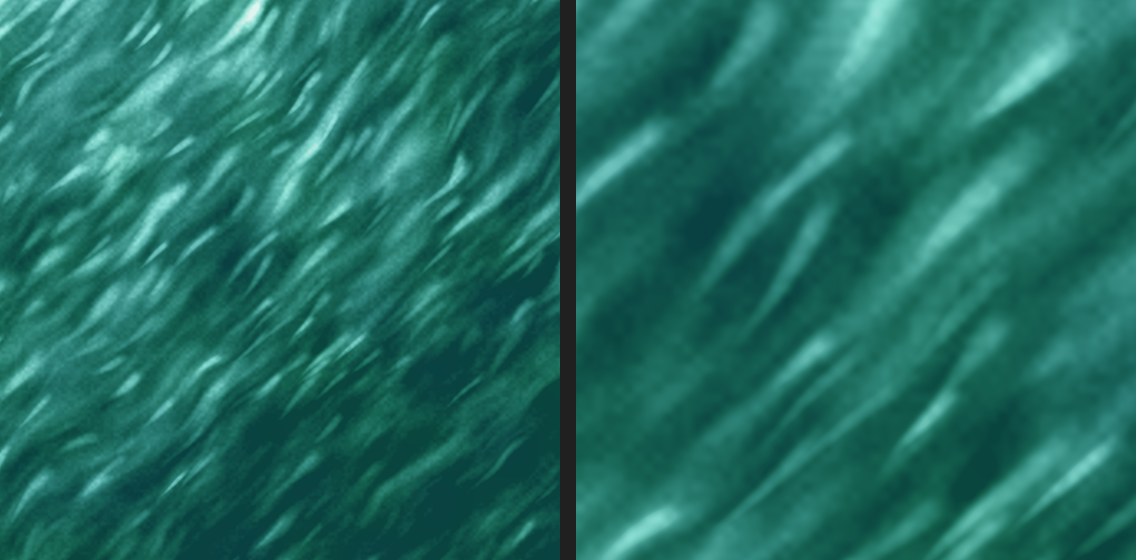
Left: the whole. Right: its middle third, enlarged.
A WebGL 2 fragment shader for this texture:

```glsl
#version 300 es
precision highp float;

uniform vec2 u_resolution;
out vec4 fragColor;

const float STREAK_ANGLE = 0.83;
const float BASE_LIGHT = 0.19;
const vec2 LIGHT_SLOPE = vec2(-0.22, 0.36);
const float WARP = 0.045;
const float HAZE_CONTRAST = 0.85;
const float GRAIN = 0.11;
const float GRAIN_SCALE = 170.0;
const float GLINT_KNEE = 0.80;
const float RAMP_STEPS = 4.0;
const vec3 HIGHLIGHT_TINT = vec3(0.05, 0.0, 0.01);
const vec3 GREEN_TINT = vec3(0.0, 0.012, -0.012);

// Dark water to pale glint
const vec3 RAMP[6] = vec3[6](
    vec3(0.035, 0.265, 0.25),
    vec3(0.08, 0.38, 0.32),
    vec3(0.17, 0.51, 0.46),
    vec3(0.31, 0.66, 0.62),
    vec3(0.54, 0.87, 0.83),
    vec3(0.82, 0.95, 0.93));

float hash(vec2 p) {
    return fract(sin(dot(p, vec2(127.1, 311.7))) * 43758.5453);
}

float noise(vec2 p) {
    vec2 cell = floor(p);
    vec2 f = fract(p);
    f = f * f * (3.0 - 2.0 * f);
    float low = mix(hash(cell), hash(cell + vec2(1.0, 0.0)), f.x);
    float high = mix(hash(cell + vec2(0.0, 1.0)), hash(cell + 1.0), f.x);
    return mix(low, high, f.y);
}

// Dash with a full head and a thinner tail
float dash(vec2 d, vec2 size) {
    float s = d.x / size.x;
    float width = size.y * mix(0.4, 1.0, smoothstep(-1.0, 0.5, s));
    float body = smoothstep(-1.0, 0.1, s) * (1.0 - smoothstep(0.45, 1.0, s));
    float across = d.y / width;
    float square = across * across;
    return body * exp(-square * (0.6 + 0.5 * square));
}

// One dash per jittered cell; rarity sets how few of them shine
float streaks(vec2 q, vec2 cellSize, vec2 size, float rarity, float seed) {
    vec2 home = floor(q / cellSize);
    float sum = 0.0;
    for (int j = -1; j <= 1; j++) {
        for (int i = -1; i <= 1; i++) {
            vec2 cell = home + vec2(i, j);
            vec2 key = cell + seed;
            vec2 jitter = vec2(hash(key), hash(key + 17.3));
            vec2 d = q - (cell + jitter) * cellSize;
            d.y += (hash(key + 41.9) - 0.5) * 0.25 * d.x;
            vec2 scale = mix(vec2(0.5), vec2(1.0), vec2(hash(key + 63.1), hash(key + 29.5)));
            float strength = pow(hash(key + 88.7), rarity);
            sum += strength * dash(d, size * scale);
        }
    }
    return sum;
}

vec3 waterColor(float shade) {
    vec3 color = RAMP[0];
    for (int i = 0; i < 5; i++) {
        color = mix(color, RAMP[i + 1], clamp(shade * RAMP_STEPS - float(i), 0.0, 1.0));
    }
    return color;
}

void main() {
    vec2 p = gl_FragCoord.xy / u_resolution.y;

    // Axes along and across the flow, gently bent
    vec2 along = vec2(cos(STREAK_ANGLE), sin(STREAK_ANGLE));
    vec2 q = vec2(dot(p, along), dot(p, vec2(-along.y, along.x)));
    q.y += WARP * (noise(p * 5.0 + 3.7) - 0.5);
    q.y += 0.35 * WARP * (noise(p * 14.0 + 9.2) - 0.5);

    // Broad light falling off to the lower right
    float light = BASE_LIGHT + dot(LIGHT_SLOPE, p - 0.5);
    light += 0.18 * (noise(p * 3.0 + 5.1) - 0.5);

    // Drawn-out haze between the streaks
    float haze = 0.40 * noise(q * vec2(6.0, 20.0) + 31.0)
               + 0.35 * noise(q * vec2(12.0, 44.0) + 57.0)
               + 0.25 * noise(q * vec2(24.0, 85.0) + 83.0);

    // Three sizes of streak, stronger where the light is
    float foam = 0.42 * streaks(q, vec2(0.15, 0.044), vec2(0.150, 0.019), 2.0, 11.0)
               + 0.60 * streaks(q, vec2(0.12, 0.036), vec2(0.110, 0.014), 3.5, 37.0)
               + 0.60 * streaks(q, vec2(0.07, 0.028), vec2(0.060, 0.010), 5.0, 71.0);
    foam *= clamp(0.65 + 1.6 * light, 0.5, 1.4);

    // Brightest glints are held back, then fine grain is added
    float shade = light + HAZE_CONTRAST * (haze - 0.5) + foam;
    shade = min(shade, GLINT_KNEE) + 0.5 * max(shade - GLINT_KNEE, 0.0);
    shade += GRAIN * (noise(p * GRAIN_SCALE) - 0.5);

    vec3 color = waterColor(shade);
    color += GREEN_TINT * (2.0 * noise(p * 9.0 + 21.0) - 1.0);
    color += HIGHLIGHT_TINT * smoothstep(0.9, 1.3, shade);
    fragColor = vec4(clamp(color, 0.0, 1.0), 1.0);
}
```
